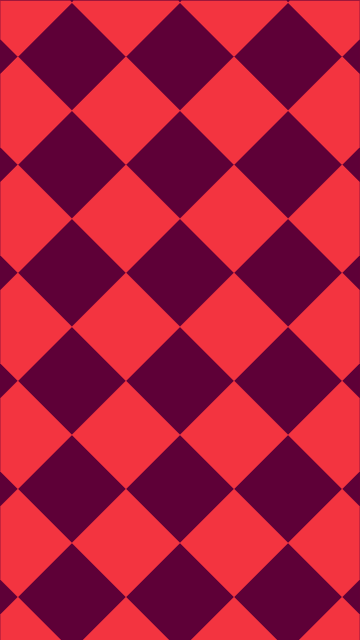
Write a WebGL 2 fragment shader that draws this pattern.

```glsl
#version 300 es
precision highp float;
// Harlequin check: plum diamonds on a red ground, set on a square lattice
// so that neighbours nearly touch tip to tip. Each cell is folded with fract
// and filled by a diamond distance; a hairline darkens the canvas edges.

// Lengths are in canvas widths.
#define PERIOD 0.3002
#define HALF_DIAGONAL 0.1493
#define LATTICE_ORIGIN vec2(0.5, 0.1194)
#define TOP_LINE 0.0022
#define SIDE_LINE 0.0012
#define LINE_STRENGTH 0.7
#define RED vec3(0.953, 0.204, 0.251)
#define PLUM vec3(0.369, 0.0, 0.216)

uniform vec2 u_resolution;
out vec4 fragColor;

// Signed distance to a diamond with equal diagonals.
float diamondDistance(vec2 p, float halfDiagonal) {
    return (abs(p.x) + abs(p.y) - halfDiagonal) * 0.70710678;
}

// Antialiased coverage of the region where the distance is negative.
float coverage(float dist, float pixel) {
    return clamp(0.5 - dist / pixel, 0.0, 1.0);
}

void main() {
    float pixel = 1.0 / u_resolution.x;
    vec2 p = gl_FragCoord.xy * pixel;
    vec2 size = u_resolution * pixel;

    // Fold the plane into one cell centred on a diamond.
    vec2 cell = (fract((p - LATTICE_ORIGIN) / PERIOD + 0.5) - 0.5) * PERIOD;
    float diamond = coverage(diamondDistance(cell, HALF_DIAGONAL), pixel);

    // Hairline along the top and the two sides.
    float top = coverage(size.y - p.y - TOP_LINE, pixel);
    float side = coverage(min(p.x, size.x - p.x) - SIDE_LINE, pixel);
    float hairline = LINE_STRENGTH * max(top, side);

    fragColor = vec4(mix(RED, PLUM, max(diamond, hairline)), 1.0);
}
```
